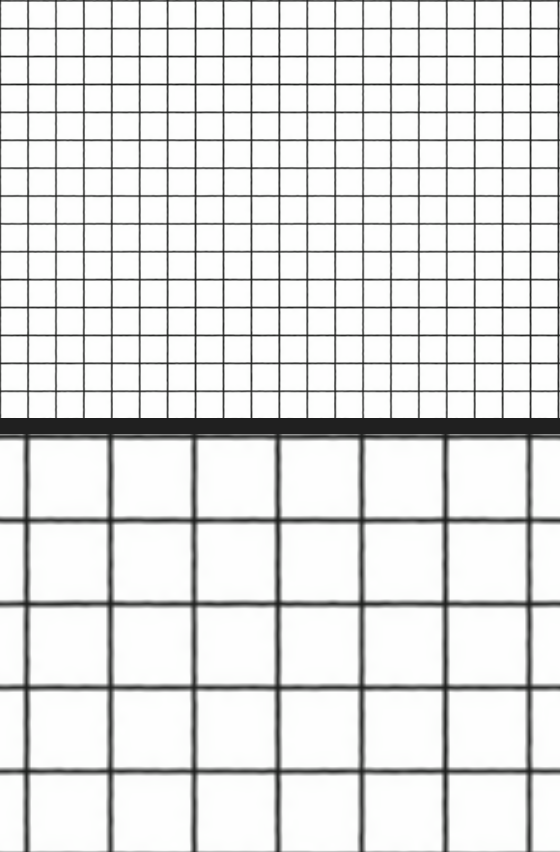
Top, the full canvas; bottom, a detail of the centre.
Reproduce this pattern procedurally as a WebGL 2 fragment shader.

```glsl
#version 300 es
precision highp float;
// Ruled square grid: 20 cells across and 15 down, soft dark lines on white.
// Each line is a distance to the nearest multiple of the pitch; hash and value
// noise vary the ink from line to line and along each line.

uniform vec2 u_resolution;
out vec4 fragColor;

// Lengths are fractions of the canvas width, measured from the top left.
const vec2  PITCH       = vec2(0.04985, 0.04980);
const vec2  FIRST_LINE  = vec2(0.0003, 0.0014);
const float LINE_WIDTH  = 0.0030;
const float EDGE_BLUR   = 0.0028;
const float WOBBLE      = 0.00025;  // sideways waver of a line
const float LINE_FADE   = 0.08;     // ink loss between lines
const float WEAR        = 0.10;     // ink loss along a line
const float WEAR_SCALE  = 190.0;
const float MOTTLE      = 0.012;    // faint unevenness of the paper
const float MOTTLE_SCALE = 160.0;
const vec3  PAPER = vec3(0.995, 0.997, 0.995);
const vec3  INK   = vec3(0.105, 0.110, 0.105);

float hash(vec2 p) {
    return fract(sin(dot(p, vec2(127.1, 311.7))) * 43758.5453);
}

float valueNoise(vec2 p) {
    vec2 i = floor(p);
    vec2 f = fract(p);
    f = f * f * (3.0 - 2.0 * f);
    float low  = mix(hash(i), hash(i + vec2(1.0, 0.0)), f.x);
    float high = mix(hash(i + vec2(0.0, 1.0)), hash(i + 1.0), f.x);
    return mix(low, high, f.y);
}

// Ink of one family of parallel lines: across is measured over the lines,
// along follows them, seed separates the families.
float ruledLines(float across, float along, float pitch, float seed) {
    float index = floor(across / pitch + 0.5);
    vec2 place = vec2(along * WEAR_SCALE, index * 7.0 + seed);
    float waver = WOBBLE * (valueNoise(place + 53.0) - 0.5);
    float dist = abs(across - index * pitch + waver);

    float blur = max(EDGE_BLUR, 1.0 / u_resolution.x);
    float coverage = clamp((0.5 * LINE_WIDTH - dist) / blur + 0.5, 0.0, 1.0);

    float fade = LINE_FADE * hash(vec2(index, seed));
    float wear = WEAR * valueNoise(place);
    return coverage * (1.0 - fade - wear);
}

void main() {
    vec2 fromTop = vec2(gl_FragCoord.x, u_resolution.y - gl_FragCoord.y);
    vec2 pos = fromTop / u_resolution.x;
    vec2 grid = pos - FIRST_LINE;

    // Two line families, denser where they cross
    float vertical   = ruledLines(grid.x, pos.y, PITCH.x, 11.0);
    float horizontal = ruledLines(grid.y, pos.x, PITCH.y, 409.0);
    float ink = 1.0 - (1.0 - vertical) * (1.0 - horizontal);

    // Paper is slightly uneven close to the lines
    vec2 toLine = abs(fract(grid / PITCH + 0.5) - 0.5);
    float nearLine = 1.0 - smoothstep(0.05, 0.30, min(toLine.x, toLine.y));
    float mottle = MOTTLE * nearLine * valueNoise(pos * MOTTLE_SCALE);

    fragColor = vec4(mix(PAPER - mottle, INK, ink), 1.0);
}
```
